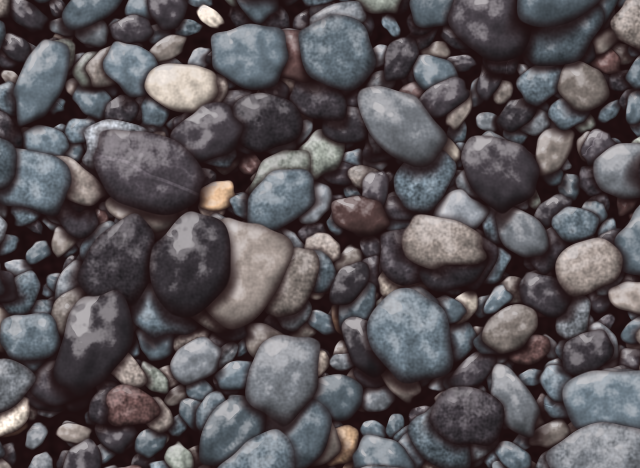
This texture is drawn by a Shadertoy shader. Its source:

```glsl
#define LAYERS 7
#define SMALLEST 0.062
#define GROWTH 1.27
#define THINNING 0.25
#define JITTER 0.5
#define EDGE 0.0022
#define SHADOW_REACH 0.012
#define WETNESS 0.95
#define GRAIN 0.30
#define CREVICE vec3(0.115, 0.060, 0.064)
#define SKY vec3(0.78, 0.765, 0.77)
#define LIGHT normalize(vec3(-0.22, 0.52, 0.82))

vec3 hash3(vec2 p) {
    vec3 q = fract(p.xyx * vec3(0.1031, 0.1030, 0.0973));
    q += dot(q, q.yxz + 33.33);
    return fract((q.xxy + q.yzz) * q.zyx);
}

mat2 rotation(float a) {
    float c = cos(a), s = sin(a);
    return mat2(c, s, -s, c);
}

float corner(vec2 cell, vec2 offset) {
    return dot(hash3(cell).xy * 2.0 - 1.0, offset);
}

// Gradient noise, roughly -0.7 to 0.7
float noise(vec2 p) {
    vec2 i = floor(p), f = p - i;
    vec2 u = f * f * f * (f * (f * 6.0 - 15.0) + 10.0);
    vec2 e = vec2(1.0, 0.0);
    return mix(mix(corner(i, f), corner(i + e, f - e), u.x),
               mix(corner(i + e.yx, f - e.yx), corner(i + 1.0, f - 1.0), u.x), u.y);
}

// Mineral colour, mostly slate with a few pale or tinted stones
vec3 mineral(float pick, float tone) {
    vec3 c = vec3(0.36, 0.405, 0.44);
    if (pick > 0.36) c = vec3(0.24, 0.22, 0.24);
    if (pick > 0.56) c = vec3(0.47, 0.485, 0.51);
    if (pick > 0.76) c = vec3(0.53, 0.49, 0.47);
    if (pick > 0.86) c = vec3(0.37, 0.28, 0.275);
    if (pick > 0.90) c = vec3(0.54, 0.56, 0.53);
    if (pick > 0.94) c = vec3(0.84, 0.79, 0.74);
    if (pick > 0.985) c = vec3(0.76, 0.63, 0.51);
    return c * mix(0.85, 1.22, tone);
}

// Surface of one stone; q is its unit-disc position, r the warped radius
vec3 stoneColor(vec2 p, vec2 q, float r, mat2 turn, vec3 look, vec2 seed, float size) {
    vec2 facets = vec2(noise(q * 1.9 + seed), noise(q * 1.9 + seed + 31.7));
    vec2 slope = turn * q * (0.30 + 0.70 * r * r) + 0.75 * facets;
    vec3 normal = normalize(vec3(slope, 0.95));
    float facing = dot(normal, LIGHT);

    // Mottling, speckle and rare mineral bands
    float mottle = noise(p * 34.0 + seed);
    float speckle = noise(p * 75.0 + seed) + noise(p * 150.0 - seed);
    float rough = look.z * look.z;
    vec3 c = mineral(look.x, look.y);
    c *= 1.0 + 0.25 * mottle + GRAIN * (0.4 + 1.2 * rough) * speckle;
    float band = abs(q.y + 0.5 * facets.x + look.z - 0.5);
    c = mix(c, c * 1.2 + 0.03, step(0.95, look.y) * smoothstep(0.08, 0.02, band));
    c *= 0.36 + 0.90 * max(facing, 0.0);

    // Broad sky sheen broken by the uneven wet surface
    float wet = WETNESS * (1.0 - 0.6 * rough);
    float sheen = smoothstep(0.76, 0.98, facing + 0.28 * mottle + 0.08 * speckle);
    c = mix(c, SKY, 0.50 * wet * sheen);

    // Crisp glints, larger on the side turned to the light
    vec2 ripple = vec2(noise(p * 48.0 + seed + 9.3), noise(p * 48.0 - seed));
    vec3 wetNormal = normalize(normal + vec3(0.40 * ripple, 0.0));
    float glint = smoothstep(0.965, 0.99, dot(wetNormal, LIGHT));
    c = mix(c, SKY + 0.04, 0.62 * wet * glint * smoothstep(0.005, 0.025, size));

    // Curved rim falls into the crevice, most on the underside
    float under = 0.5 - 0.5 * dot(normalize(turn * q + 0.0001), LIGHT.xy) / length(LIGHT.xy);
    float rim = smoothstep(0.84 - 0.12 * under, 1.05, r);
    return mix(c, CREVICE, mix(0.45, 0.85, under) * rim);
}

// Paint one stone and its contact shadow over what lies below
vec3 addStone(vec3 below, vec2 p, vec2 center, float scale, vec2 id) {
    vec3 shape = hash3(id + 17.0), look = hash3(id + 71.0);
    vec2 seed = 40.0 * hash3(id + 137.0).xy;
    float major = scale * mix(0.44, 0.60, shape.x);
    float minor = major * mix(0.52, 0.86, shape.y);
    mat2 turn = rotation((shape.z - 0.44) * 2.5);
    vec2 v = p - center;
    if (dot(v, v) > scale * scale) return below;

    // Egg-shaped superellipse with an uneven outline
    vec2 q = (v * turn) / vec2(major, minor);
    vec2 egg = q * vec2(1.0, 1.0 + 0.5 * (look.z - 0.5) * clamp(q.x, -1.0, 1.0));
    float power = mix(1.9, 2.6, look.y);
    vec2 a = pow(abs(egg) + 0.0001, vec2(power));
    float r = pow(a.x + a.y, 1.0 / power);
    r *= 1.0 + 0.30 * noise(q * 1.25 + seed);

    float outside = (r - 1.0) * minor;
    float reach = SHADOW_REACH * (0.6 + 4.0 * scale);
    float shade = 1.0 - smoothstep(-0.3 * reach, reach, outside + 0.08 * v.y);
    vec3 c = mix(below, CREVICE, 0.85 * shade);
    if (outside > EDGE) return c;
    float cover = 1.0 - smoothstep(-EDGE, EDGE * 0.5, outside);
    return mix(c, stoneColor(p, q, r, turn, look, seed, minor), cover);
}

void mainImage(out vec4 fragColor, in vec2 fragCoord) {
    vec2 p = fragCoord / iResolution.y;
    vec3 color = CREVICE * (1.0 + 0.5 * noise(p * 50.0));

    // Dense small gravel first, then ever larger and sparser stones
    for (int k = 0; k < LAYERS; k++) {
        float level = float(k);
        float scale = SMALLEST * pow(GROWTH, level);
        mat2 grid = rotation(level * 1.13 + 0.3);
        vec2 cell = floor((p * grid) / scale + level * 7.37);
        for (int j = 1; j >= -1; j--)
        for (int i = -1; i <= 1; i++) {
            vec2 id = cell + vec2(i, j);
            vec3 h = hash3(id + level * 53.0);
            if (h.z > exp(-THINNING * level)) continue;
            vec2 spot = id + 0.5 + JITTER * (h.xy - 0.5) - level * 7.37;
            color = addStone(color, p, grid * spot * scale, scale, id + level * 211.0);
        }
    }
    fragColor = vec4(clamp(color, 0.0, 1.0), 1.0);
}
```
